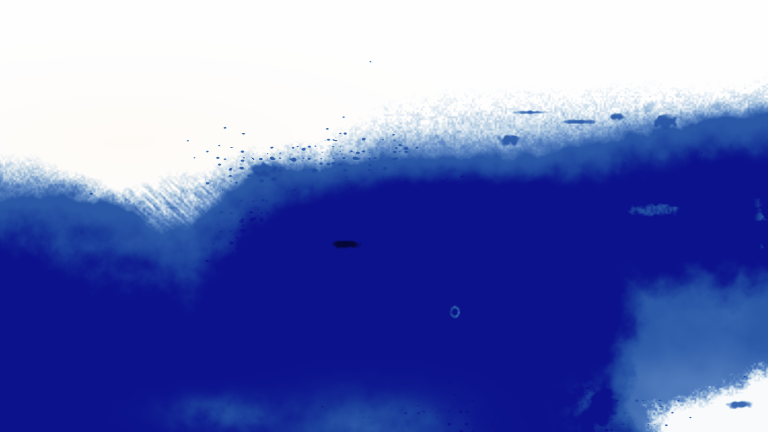
Write a WebGL 2 fragment shader that draws this background.

```glsl
#version 300 es
precision highp float;
// Blue ink wash on white paper. A profile gives three heights along the width
// (first tint, full wash, deep ink); noise roughens them, soft lifts and drops
// change the ink density, and a colour ramp turns the density into pigment.
#define EDGE_WARP 0.035
#define GRAIN 0.30
#define DEEP_WARP 0.55
#define SPATTER_SCALE 42.0
#define CUSP_X 0.273
#define WARM_PAPER vec3(1.0, 0.99, 0.975)

uniform vec2 u_resolution;
out vec4 fragColor;

float hash(vec2 p) {
  vec3 q = fract(vec3(p.xyx) * 0.1031);
  q += dot(q, q.yzx + 33.33);
  return fract((q.x + q.y) * q.z);
}

float noise(vec2 p) {
  vec2 i = floor(p), f = fract(p);
  f = f * f * (3.0 - 2.0 * f);
  return mix(mix(hash(i), hash(i + vec2(1, 0)), f.x),
             mix(hash(i + vec2(0, 1)), hash(i + 1.0), f.x), f.y);
}

float fbm(vec2 p) {
  float sum = 0.0, amp = 0.5;
  for (int i = 0; i < 5; i++) {
    sum += amp * noise(p);
    p = mat2(1.6, 1.2, -1.2, 1.6) * p + 7.3;
    amp *= 0.5;
  }
  return sum;
}

// Heights from the top: x = first tint, y = full wash, z = deep ink
vec3 washProfile(float x) {
  const vec3 heights[13] = vec3[13](
    vec3(.343, .463, .583), vec3(.375, .451, .616), vec3(.394, .480, .657),
    vec3(.387, .528, .680), vec3(.338, .398, .537), vec3(.315, .394, .463),
    vec3(.231, .366, .435), vec3(.204, .370, .426), vec3(.199, .366, .421),
    vec3(.194, .343, .421), vec3(.194, .315, .407), vec3(.194, .282, .384),
    vec3(.180, .260, .375));
  float t = clamp(x * 6.75, 0.0, 11.999);
  int i = int(t);
  vec3 h = mix(heights[i], heights[i + 1], fract(t));
  h.x += 0.05 * exp(-abs(x - CUSP_X) / 0.06);
  h.y += 0.04 * exp(-pow((x - 0.365) / 0.05, 2.0));
  return h;
}

vec3 inkColour(float density) {
  const vec3 ramp[6] = vec3[6](
    vec3(.995, .995, .995), vec3(.73, .82, .90), vec3(.41, .57, .79),
    vec3(.17, .35, .66), vec3(.10, .24, .61), vec3(.045, .07, .55));
  float t = clamp(density * 5.0, 0.0, 4.999);
  int i = int(t);
  return mix(ramp[i], ramp[i + 1], fract(t));
}

float glow(vec2 p, vec2 centre, vec2 size) {
  vec2 q = (p - centre) / size;
  return exp(-dot(q, q));
}

float blot(vec2 p, vec2 centre, vec2 size, float px) {
  float r = length((p - centre) / size) + 0.8 * (noise(p * 110.0) - 0.5);
  float soft = 0.15 + px / size.y;
  return 1.0 - smoothstep(1.0 - soft, 1.0 + soft, r);
}

// Jittered flat droplets, one per cell
float spatter(vec2 p, float scale, float chance, float px) {
  vec2 cell = floor(p * scale), f = fract(p * scale);
  vec2 centre = 0.35 + 0.3 * vec2(hash(cell), hash(cell + 19.0));
  float radius = mix(0.07, 0.30, hash(cell + 41.0));
  float r = length((f - centre) * vec2(1.0, 1.5)) + 0.1 * (noise(p * 150.0) - 0.5);
  float soft = px * scale;
  return step(hash(cell + 73.0), chance) * (1.0 - smoothstep(radius - soft, radius + soft, r));
}

void main() {
  float px = 1.0 / u_resolution.y;
  vec2 p = gl_FragCoord.xy * px;
  p.y = 1.0 - p.y;
  float cloud = fbm(p * 7.0) - 0.5, rough = fbm(p * 28.0) - 0.5;
  float grain = noise(p * 210.0) * 0.6 + noise(p * 95.0) * 0.4 - 0.5;
  vec3 h = washProfile(p.x);

  // Grainy upper wash, with fibres running down from the cusp
  float y = p.y + EDGE_WARP * (0.5 * cloud + rough);
  float tint = clamp((y - h.x) / (h.y - h.x), 0.0, 1.0);
  float fibre = noise(mat2(24.0, -120.0, 20.0, 130.0) * p) - 0.5;
  fibre *= glow(p, vec2(0.40, 0.47), vec2(0.12, 0.09));
  float density = 0.6 * pow(tint, mix(1.4, 2.3, smoothstep(0.5, 0.95, p.x)));
  density += (GRAIN * grain + 0.35 * fibre) * 4.0 * tint * (1.0 - tint);

  // Deep pool
  float depth = (p.y - h.y) / (h.z - h.y);
  density += 0.4 * smoothstep(0.0, 1.1, depth + DEEP_WARP * (cloud + rough));

  // Pale lifts along the bottom and in the lower right
  density -= 0.32 * glow(p, vec2(0.86, 0.99), vec2(0.17, 0.075)) * (1.0 + cloud + rough);
  density -= 0.22 * glow(p, vec2(0.51, 0.96), vec2(0.12, 0.04)) * (1.0 + 2.0 * rough);
  density -= 0.30 * glow(p, vec2(1.39, 0.94), vec2(0.06, 0.05)) * smoothstep(-0.1, 0.15, rough);
  density -= 0.40 * blot(p, vec2(1.516, 0.486), vec2(0.048, 0.011), px) * (0.6 + grain);
  float inside = min(p.x - 1.44, p.y - 0.635) + 0.12 * cloud + 0.05 * rough;
  float lift = 0.62 - 0.13 * smoothstep(0.75, 0.9, p.y) + 0.15 * cloud;
  density = mix(density, lift, smoothstep(-0.025, 0.055, inside));
  float corner = min(p.y - 0.954 + 0.34 * (p.x - 1.505), p.x - 1.515) + 0.05 * rough + 0.03 * grain;
  density = mix(density, 0.015, smoothstep(-0.025, 0.025, corner));

  // Droplets: fine spatter near the edge and bottom, then the larger blots
  float shore = glow(p, vec2(0.72, 0.36), vec2(0.20, 0.035)) + glow(p, vec2(0.58, 0.52), vec2(0.06, 0.10));
  float bed = glow(p, vec2(1.27, 0.96), vec2(0.24, 0.07));
  float drops = spatter(p, SPATTER_SCALE, 0.6 * shore, px) + spatter(p + 3.1, SPATTER_SCALE * 1.7, 0.5 * shore + 0.4 * bed, px);
  const vec4 blots[7] = vec4[7](
    vec4(1.181, .324, .025, .011), vec4(1.539, .282, .023, .015),
    vec4(1.428, .270, .014, .007), vec4(1.340, .282, .032, .004),
    vec4(1.230, .260, .032, .003), vec4(1.712, .936, .022, .008),
    vec4(0.610, .393, .030, .013));
  for (int i = 0; i < 7; i++) drops = max(drops, blot(p, blots[i].xy, blots[i].zw, px));
  density = mix(density, max(density + 0.12, 0.64), 0.85 * clamp(drops, 0.0, 1.0));

  // Pale flecks at the right rim and a broken ring in the pool
  float rim = smoothstep(1.74, 1.77, p.x) * glow(p, vec2(1.77, 0.53), vec2(0.1, 0.14));
  density -= 0.4 * rim * smoothstep(0.05, 0.2, rough);
  float ring = abs(length((p - vec2(1.053, 0.722)) * vec2(1.2, 1.0)) - 0.011);
  density -= 0.45 * (1.0 - smoothstep(0.001, 0.003 + px, ring)) * (0.6 + grain);

  vec3 colour = inkColour(density);
  colour *= mix(vec3(1.0), WARM_PAPER, glow(p, vec2(0.3, 0.33), vec2(0.45, 0.13)));
  colour *= 1.0 - 0.6 * blot(p, vec2(0.80, 0.565), vec2(0.026, 0.009), px);
  fragColor = vec4(colour, 1.0);
}
```
